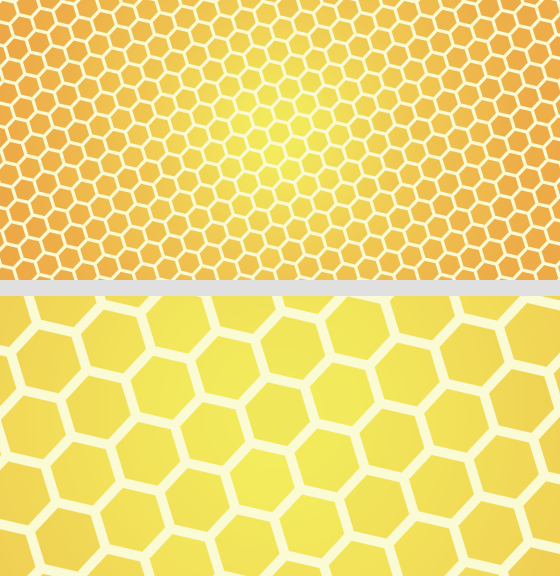
Top: the whole. Bottom: its middle third, enlarged.
This pattern is drawn by a WebGL 1 fragment shader. Its source:

```glsl
precision highp float;
// Tilted honeycomb of flat-topped hexagons with pale cream walls. The cells
// are filled by a radial glow from lemon yellow to orange, and each cell
// has a slightly different shade taken from a hash of its centre.

uniform vec2 u_resolution;

float hash(vec2 p) {
  return fract(sin(dot(p, vec2(127.1, 311.7))) * 43758.5453);
}

vec2 rotate(vec2 p, float angle) {
  float c = cos(angle), s = sin(angle);
  return vec2(c * p.x - s * p.y, s * p.x + c * p.y);
}

// Centre of the nearest hexagon; neighbouring centres are one unit apart
vec2 hexCentre(vec2 p) {
  vec2 period = vec2(1.7320508, 1.0);
  vec2 a = floor(p / period + 0.5) * period;
  vec2 b = (floor(p / period) + 0.5) * period;
  return dot(p - a, p - a) < dot(p - b, p - b) ? a : b;
}

// Distance from a point inside a cell to the nearest cell border
float borderDistance(vec2 p) {
  p = abs(p);
  return 0.5 - max(p.y, dot(p, vec2(0.8660254, 0.5)));
}

void main() {
  // Canvas heights, measured from the centre of the glow
  vec2 p = (gl_FragCoord.xy - 0.5 * u_resolution) / u_resolution.y;
  p -= vec2(-0.003, 0.026);

  // Tilted lattice in units of the cell spacing
  float spacing = 0.0807;
  vec2 q = rotate(p, radians(13.0)) / spacing;
  vec2 centre = hexCentre(q);
  float border = borderDistance(q - centre);
  float pixel = 1.0 / (u_resolution.y * spacing);

  // Radial glow with faint variation between cells
  float radius = length(p);
  vec3 fill = mix(vec3(0.95, 0.92, 0.36), vec3(0.94, 0.79, 0.32),
                  smoothstep(0.0, 0.55, radius));
  fill = mix(fill, vec3(0.93, 0.67, 0.28), smoothstep(0.35, 1.05, radius));
  fill += (hash(floor(centre * 2.0 + 0.5)) - 0.5) * vec3(0.008, 0.025, 0.012);

  // Cream walls, smoothed over about one pixel
  float wall = 1.0 - smoothstep(-0.7 * pixel, 0.7 * pixel, border - 0.073);
  gl_FragColor = vec4(mix(fill, vec3(0.98, 0.98, 0.83), wall), 1.0);
}
```
